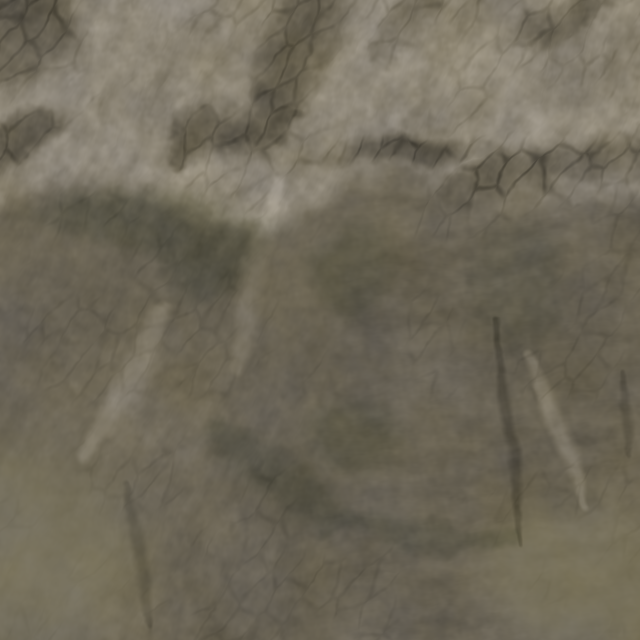
A Shadertoy shader for this texture:

```glsl
// Weathered olive-grey rock face: pale broken ledge above a dark, dusty slope.

const vec3 SHADOW = vec3(0.22, 0.205, 0.165);
const vec3 STONE = vec3(0.44, 0.413, 0.35);
const vec3 CHALK = vec3(0.72, 0.69, 0.635);

float hash(vec2 p) {
    vec3 q = fract(vec3(p.xyx) * 0.1031);
    q += dot(q, q.yzx + 33.33);
    return fract((q.x + q.y) * q.z);
}

float valueNoise(vec2 p) {
    vec2 i = floor(p), f = fract(p);
    f = f * f * (3.0 - 2.0 * f);
    return mix(mix(hash(i), hash(i + vec2(1, 0)), f.x),
               mix(hash(i + vec2(0, 1)), hash(i + vec2(1, 1)), f.x), f.y);
}

mat2 rotation(float a) {
    return mat2(cos(a), sin(a), -sin(a), cos(a));
}

// Layered noise centred on zero.
float fbm(vec2 p, int octaves) {
    float sum = 0.0, amp = 0.5;
    for (int i = 0; i < octaves; i++) {
        sum += amp * (valueNoise(p) - 0.5);
        p = rotation(0.6) * p * 2.03 + 17.3;
        amp *= 0.58;
    }
    return sum;
}

// Cellular noise: 1 on the border between cells, 0 inside.
float fracture(vec2 p, float width) {
    vec2 cell = floor(p);
    float near = 9.0, next = 9.0;
    for (int y = -1; y <= 1; y++)
    for (int x = -1; x <= 1; x++) {
        vec2 c = cell + vec2(x, y);
        float d = length(c + vec2(hash(c), hash(c + 41.7)) - p);
        next = min(next, max(near, d));
        near = min(near, d);
    }
    return 1.0 - smoothstep(0.0, width, next - near);
}

// Noise stretched along the given angle.
float streaks(vec2 p, float angle, vec2 scale, int octaves) {
    return fbm(rotation(-angle) * p * scale, octaves);
}

float patchMask(vec2 p, vec2 centre, vec2 radius, float angle) {
    vec2 q = rotation(-angle) * (p - centre) / radius;
    return 1.0 - smoothstep(0.45, 1.25, length(q));
}

float stroke(vec2 p, vec2 a, vec2 b, float width) {
    vec2 d = b - a;
    float h = clamp(dot(p - a, d) / dot(d, d), 0.0, 1.0);
    float taper = width * (0.45 + 2.2 * h * (1.0 - h));
    return 1.0 - smoothstep(0.15 * taper, taper, length(p - a - d * h));
}

void mainImage(out vec4 fragColor, in vec2 fragCoord) {
    vec2 uv = fragCoord / iResolution.xy;
    vec2 warp = vec2(fbm(uv * 7.0, 5), fbm(uv * 7.0 + 50.0, 5));
    vec2 p = uv + 0.085 * warp;
    vec2 fine = uv + 0.035 * warp;

    // Pale ledge, dark slope and smooth dust in the lower corners
    float rim = 0.69 + 0.018 * sin(p.x * 13.0 + 0.3) - 0.03 * patchMask(p, vec2(0.43, 0.68), vec2(0.1), 0.0);
    float ledge = smoothstep(rim - 0.035, rim + 0.035, p.y);
    float dust = max(patchMask(p, vec2(0.03, 0.13), vec2(0.23, 0.22), -0.5),
                     patchMask(p, vec2(0.93, 0.09), vec2(0.2, 0.13), -0.25));
    float tone = mix(0.412, 0.55, ledge) + 0.055 * dust;

    // Shaded rock masses on the ledge
    float shade = patchMask(p, vec2(0.04, 0.94), vec2(0.12, 0.09), 0.6);
    shade = max(shade, patchMask(p, vec2(0.03, 0.78), vec2(0.09, 0.03), 0.5));
    shade = max(shade, stroke(p, vec2(0.52, 1.05), vec2(0.43, 0.82), 0.085));
    shade = max(shade, stroke(p, vec2(0.47, 0.84), vec2(0.25, 0.75), 0.05));
    shade = max(shade, patchMask(p, vec2(0.63, 0.75), vec2(0.15, 0.032), 0.02));
    shade = max(shade, stroke(p, vec2(0.73, 0.69), vec2(1.03, 0.79), 0.07));
    shade = max(shade, 0.7 * patchMask(p, vec2(0.89, 0.98), vec2(0.1, 0.035), 0.3));
    shade = max(shade, 0.6 * stroke(p, vec2(0.69, 1.02), vec2(0.6, 0.9), 0.05));
    tone -= 0.155 * shade * mix(0.4, 1.0, ledge);

    // Dark hollows on the slope
    float hollow = patchMask(p, vec2(0.24, 0.655), vec2(0.2, 0.05), -0.05);
    hollow = max(hollow, patchMask(p, vec2(0.34, 0.61), vec2(0.09, 0.08), 0.7));
    hollow = max(hollow, 0.8 * patchMask(p, vec2(0.56, 0.57), vec2(0.07, 0.08), 0.0));
    hollow = max(hollow, 0.8 * patchMask(p, vec2(0.56, 0.31), vec2(0.09, 0.07), -0.4));
    hollow = max(hollow, 0.8 * stroke(p, vec2(0.34, 0.33), vec2(0.56, 0.17), 0.06));
    hollow = max(hollow, 0.7 * stroke(p, vec2(0.52, 0.17), vec2(0.82, 0.16), 0.035));
    hollow = max(hollow, 0.6 * patchMask(p, vec2(0.81, 0.55), vec2(0.07, 0.1), 0.2));
    tone -= 0.065 * hollow * (1.0 - 0.6 * ledge);

    // Pale runnels and dark seams
    float runnel = stroke(fine, vec2(0.26, 0.52), vec2(0.14, 0.29), 0.035);
    runnel = max(runnel, stroke(fine, vec2(0.83, 0.45), vec2(0.91, 0.21), 0.021));
    runnel = max(runnel, 0.7 * stroke(fine, vec2(0.43, 0.72), vec2(0.37, 0.42), 0.032));
    float seam = stroke(fine, vec2(0.78, 0.5), vec2(0.82, 0.15), 0.014);
    seam = max(seam, 0.7 * stroke(fine, vec2(0.2, 0.25), vec2(0.24, 0.02), 0.018));
    seam = max(seam, 0.7 * stroke(fine, vec2(0.98, 0.42), vec2(0.975, 0.28), 0.014));
    tone += 0.085 * runnel - 0.08 * seam;

    // Mottling, slanted grain and fine grit
    float rough = mix(1.0, 0.45, dust) * mix(0.85, 1.3, ledge);
    float slant = mix(1.15, mix(1.2, 0.1, smoothstep(0.4, 0.6, p.x)), 1.0 - ledge);
    tone += rough * 0.11 * fbm(uv * 9.0 + 9.0, 5);
    tone += rough * 0.085 * mix(streaks(fine, 1.15, vec2(13.0, 42.0), 4),
                                streaks(fine, 0.1, vec2(13.0, 42.0), 4),
                                (1.0 - ledge) * smoothstep(0.4, 0.6, p.x));
    tone += rough * 0.075 * fbm(uv * 68.0, 2);

    // Broken cracks, deepest in the shaded rock
    float broken = smoothstep(-0.04, 0.2, fbm(uv * 12.0 + 31.0, 3));
    float cracks = fracture(rotation(-0.95) * fine * vec2(14.0, 32.0), 0.22);
    tone -= cracks * rough * (0.035 * broken + 0.05 * shade);

    // Colour ramp with slight ochre and green drift
    vec3 rock = tone < 0.44 ? mix(SHADOW, STONE, clamp((tone - 0.22) / 0.22, 0.0, 1.0))
                            : mix(STONE, CHALK, clamp((tone - 0.44) / 0.28, 0.0, 1.0));
    rock += vec3(0.02, 0.008, -0.045) * fbm(uv * 10.0 + 73.0, 4);
    rock += vec3(-0.007, 0.002, -0.004) * hollow + vec3(0.0, 0.003, -0.015) * dust;
    fragColor = vec4(rock, 1.0);
}
```
